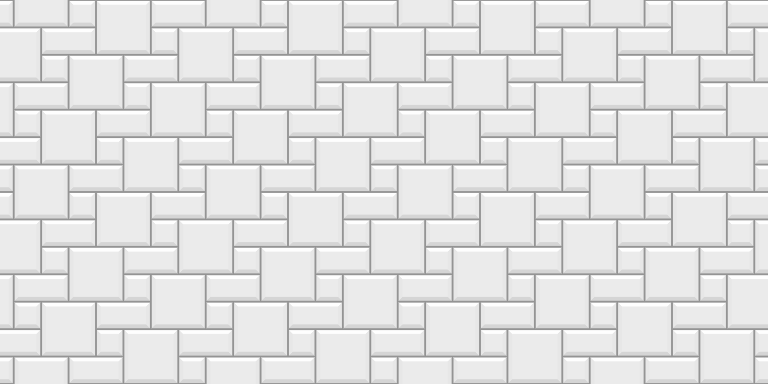
A Shadertoy shader for this pattern:

```glsl
// Bevelled white wall tiles: large squares, bricks and small squares in a stepped layout.

#define ROWS        14.0   // grid units down the canvas
#define SHIFT_X     0.5    // horizontal offset of the grid, in units
#define PERIOD      7.0    // units along a row before the layout repeats
#define ROW_STEP    3.0    // units the layout moves right on each lower row
#define GROUT_HALF  0.034  // half the joint width
#define BEVEL       0.14   // bevel width, joint excluded
#define FACE_COLOR  vec3(0.92)
#define LIGHT_COLOR vec3(0.995)
#define SHADE_COLOR vec3(0.835)
#define SIDE_COLOR  vec3(0.905)
#define GROUT_COLOR vec3(0.58)

// Finds the tile covering p: xy is the position inside it, zw its size.
vec4 findTile(vec2 p) {
    vec2 cell = floor(p);
    vec2 local = p - cell;
    float slot = floor(mod(cell.x - ROW_STEP * cell.y + 0.5, PERIOD));

    if (slot < 2.0) return vec4(local + vec2(slot, 1.0), 2.0, 2.0);       // square, lower half
    if (slot < 3.0) return vec4(local, 1.0, 1.0);                         // small square
    if (slot < 5.0) return vec4(local + vec2(slot - 3.0, 0.0), 2.0, 2.0); // square, upper half
    return vec4(local + vec2(slot - 5.0, 0.0), 2.0, 1.0);                 // brick
}

// Antialiased step, one pixel wide.
float edge(float dist, float pixel) {
    return clamp(dist / pixel + 0.5, 0.0, 1.0);
}

vec3 shadeTile(vec4 tile, float pixel) {
    vec2 fromStart = tile.xy;
    vec2 fromEnd = tile.zw - tile.xy;
    vec2 inset = min(fromStart, fromEnd);
    float dist = min(inset.x, inset.y);

    // Mitred bevel: lit top, shaded bottom, neutral sides
    vec3 horizontal = fromStart.y < fromEnd.y ? LIGHT_COLOR : SHADE_COLOR;
    vec3 bevel = mix(SIDE_COLOR, horizontal, edge(inset.x - inset.y, pixel));

    // Flat face inside the bevel, grout around it
    vec3 color = mix(bevel, FACE_COLOR, edge(dist - GROUT_HALF - BEVEL, pixel));
    return mix(GROUT_COLOR, color, edge(dist - GROUT_HALF, pixel));
}

void mainImage(out vec4 fragColor, in vec2 fragCoord) {
    float pixel = ROWS / iResolution.y;
    vec2 p = fragCoord * pixel;
    p = vec2(p.x - SHIFT_X, ROWS - p.y); // rows count downward
    fragColor = vec4(shadeTile(findTile(p), pixel), 1.0);
}
```
